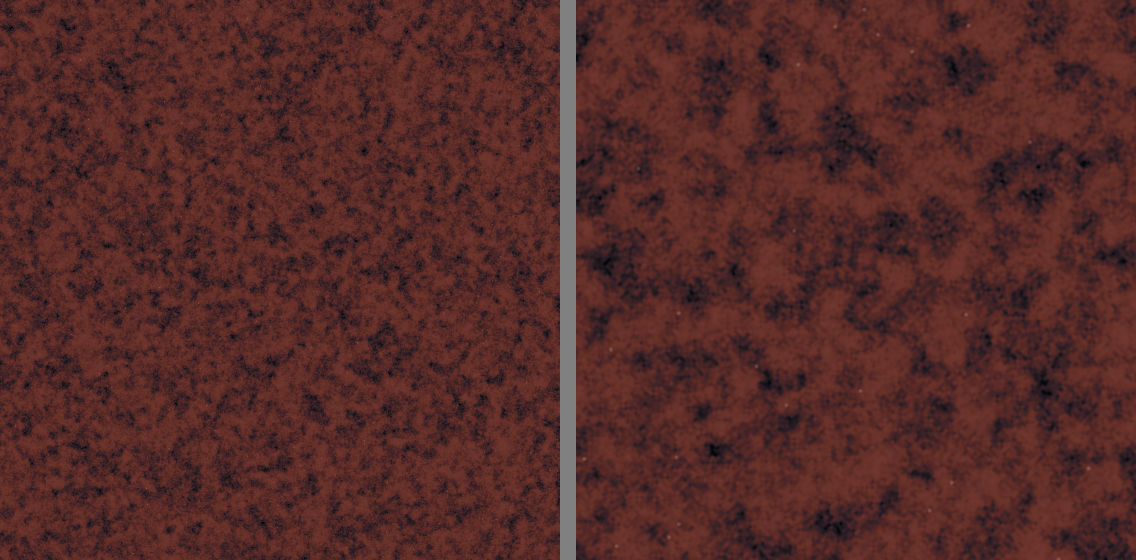
Left: the whole. Right: its middle third, enlarged.
A Shadertoy shader for this texture:

```glsl
const float BLOTCH_SCALE = 66.0;
const float CLUMP_SCALE = 20.0;
const float GRAIN_SCALE = 470.0;
const float SPECK_SCALE = 128.0;

// Integer hash of a lattice cell, 0 to 1
float hash(vec2 cell, uint seed) {
    uvec2 q = uvec2(ivec2(cell)) * uvec2(1597u, 3571u);
    uint h = (q.x ^ (q.y << 11)) + seed * 7919u;
    h = (h ^ (h >> 16)) * 73244475u;
    h = (h ^ (h >> 15)) * 73244475u;
    h ^= h >> 16;
    return float(h & 65535u) / 65535.0;
}

// Value noise with zero mean and roughly unit deviation
float noise(vec2 p, uint seed) {
    vec2 cell = floor(p);
    vec2 f = fract(p);
    f = f * f * (3.0 - 2.0 * f);
    float low = mix(hash(cell, seed), hash(cell + vec2(1, 0), seed), f.x);
    float high = mix(hash(cell + vec2(0, 1), seed), hash(cell + vec2(1, 1), seed), f.x);
    return (mix(low, high, f.y) - 0.5) / 0.215;
}

vec2 rotate(vec2 p, float angle) {
    float c = cos(angle), s = sin(angle);
    return mat2(c, s, -s, c) * p;
}

// Rotated octaves, normalised back to unit deviation
float fractalNoise(vec2 p, float gain) {
    float total = 0.0, power = 0.0, amplitude = 1.0;
    for (uint i = 0u; i < 4u; i++) {
        total += amplitude * noise(p, i);
        power += amplitude * amplitude;
        amplitude *= gain;
        p = rotate(p, 0.65) * 1.93 + 13.7;
    }
    return total / sqrt(power);
}

// Near-black blue, through plum, to saturating brick red
vec3 stoneColor(float level) {
    vec3 color = vec3(0.02, 0.03, 0.05);
    color = mix(color, vec3(0.12, 0.09, 0.11), smoothstep(-3.2, -2.4, level));
    color = mix(color, vec3(0.20, 0.125, 0.15), clamp((level + 2.4) / 0.82, 0.0, 1.0));
    color = mix(color, vec3(0.26, 0.14, 0.15), clamp((level + 1.58) / 0.58, 0.0, 1.0));
    color = mix(color, vec3(0.31, 0.15, 0.15), clamp((level + 1.0) / 0.5, 0.0, 1.0));
    color = mix(color, vec3(0.355, 0.165, 0.15), clamp((level + 0.5) / 0.56, 0.0, 1.0));
    color = mix(color, vec3(0.40, 0.19, 0.16), clamp((level - 0.06) / 0.84, 0.0, 1.0));
    return mix(color, vec3(0.44, 0.215, 0.185), clamp((level - 0.9) / 1.8, 0.0, 1.0));
}

// Sparse tiny mineral flecks
float specks(vec2 p, float density) {
    vec2 cell = floor(p);
    vec2 center = 0.25 + 0.5 * vec2(hash(cell, 21u), hash(cell, 22u));
    float dist = length(fract(p) - center);
    return step(hash(cell, 23u), density) * (1.0 - smoothstep(0.06, 0.22, dist));
}

void mainImage(out vec4 fragColor, in vec2 fragCoord) {
    vec2 uv = fragCoord / iResolution.y;

    // Blotches, broad clumping and fine grain share one tone level
    float blotches = fractalNoise(rotate(uv, 0.4) * BLOTCH_SCALE, 0.68);
    float clumps = noise(rotate(uv, 1.1) * CLUMP_SCALE, 11u);
    float grain = noise(rotate(uv, 0.8) * GRAIN_SCALE, 12u);
    float level = 0.90 * blotches + 0.17 * clumps + 0.40 * grain;

    vec3 color = stoneColor(level);
    color += vec3(0.13, 0.12, 0.12) * specks(uv * SPECK_SCALE, 0.015);
    fragColor = vec4(color, 1.0);
}
```
